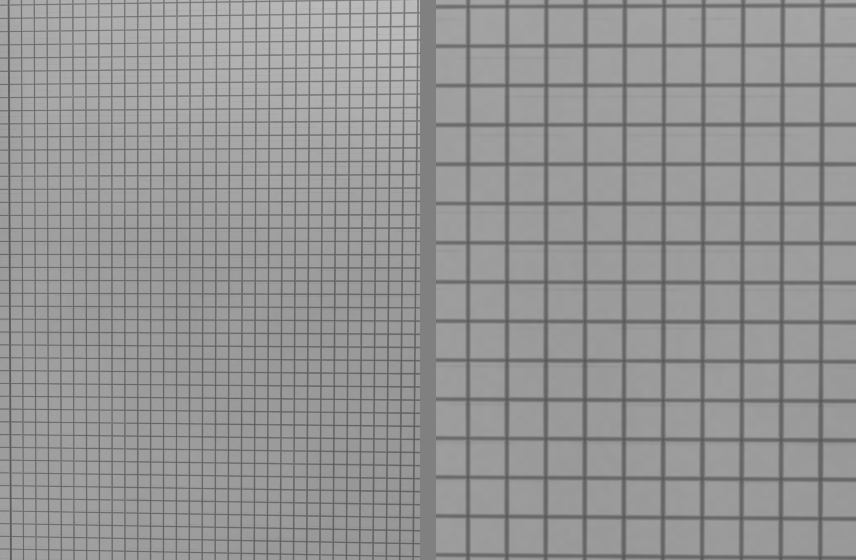
Left: the whole. Right: its middle third, enlarged.
This pattern is drawn by a Shadertoy shader. Its source:

```glsl
float hash(vec2 p) {
    return fract(sin(dot(p, vec2(127.1, 311.7))) * 43758.5453);
}

float valueNoise(vec2 p) {
    vec2 cell = floor(p);
    vec2 f = fract(p);
    f = f * f * (3.0 - 2.0 * f);
    float low = mix(hash(cell), hash(cell + vec2(1.0, 0.0)), f.x);
    float high = mix(hash(cell + vec2(0.0, 1.0)), hash(cell + vec2(1.0)), f.x);
    return mix(low, high, f.y);
}

// Sheet coordinates in cells, with the fan and stretch of a tilted view
vec2 sheetCells(vec2 p) {
    float dx = (p.x - 0.328) * (1.0 - 0.0135 * (p.y - 0.667));
    float dy = (p.y - 0.7585) * (1.0 - 0.025 * (p.x - 0.5));
    return vec2(dx * (32.48 - 1.11 * dx), dy * (31.94 - 0.59 * dy));
}

float stroke(float dist, float halfWidth, float softness) {
    return 1.0 - smoothstep(halfWidth - softness, halfWidth + softness, dist);
}

float ruledLine(float coord, float halfWidth, float softness) {
    return stroke(abs(coord - round(coord)), halfWidth, softness);
}

// Uneven daylight: bright upper right, dim centre and lower right
float paperTone(vec2 uv) {
    float daylight = smoothstep(0.42, 1.1, uv.y) * mix(0.45, 1.0, uv.x);
    float leftGlow = (1.0 - uv.x) * (1.0 - uv.y);
    float edgeShade = 1.0 - smoothstep(0.0, 0.08, uv.x);
    return 0.607 + 0.14 * daylight + 0.025 * leftGlow
         - 0.015 * uv.x * (1.0 - uv.y) - 0.02 * edgeShade * uv.y;
}

void mainImage(out vec4 fragColor, in vec2 fragCoord) {
    vec2 uv = fragCoord / iResolution.xy;
    vec2 p = fragCoord / iResolution.x;
    vec2 cells = sheetCells(p);
    float softness = max(0.045, 22.0 / iResolution.x);

    // Paper with soft mottling and fine grain
    float tone = paperTone(uv);
    tone += 0.014 * (valueNoise(p * 9.0) - 0.5);
    tone += 0.012 * (valueNoise(p * 190.0) - 0.5);

    // Faint ruling showing through from the reverse
    float ghostStrength = 0.025 * smoothstep(0.3, 0.7, valueNoise(cells * vec2(0.7, 1.3)));
    tone -= ghostStrength * ruledLine(cells.y * 1.02 + 0.25, 0.03, softness);

    // Printed grid, slightly heavier to the right
    float inkVariation = 0.9 + 0.2 * valueNoise(cells * 0.8 + 17.0);
    float columnWidth = mix(0.048, 0.062, uv.x) * inkVariation;
    float rowWidth = mix(0.042, 0.058, uv.x) * inkVariation;
    float columns = ruledLine(cells.x, columnWidth, softness);
    float rows = ruledLine(cells.y, rowWidth, softness);
    float margin = stroke(abs(cells.x + 10.0), 0.075, softness);
    float ink = max(max(columns, rows * 0.96), margin);
    float inkTone = tone * 0.66 - 0.05 * max(margin, columns * rows);

    fragColor = vec4(vec3(mix(tone, inkTone, ink)), 1.0);
}
```
